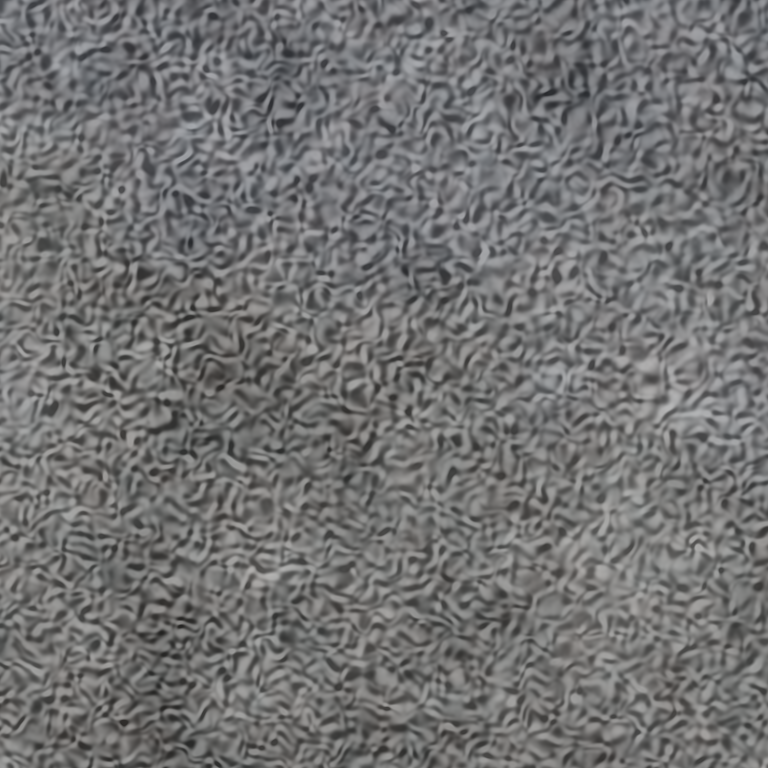
This texture is drawn by a WebGL 1 fragment shader. Its source:

```glsl
precision highp float;
// Grey, soft, worm-like grain, as on a rough matt surface seen up close.
// Sparse Gabor noise (windowed waves scattered in cells) makes the short
// curling ridges; slow value noise adds shading and faint coloured stains.

uniform vec2 u_resolution;

#define CELLS 42.0          // scatter cells across the canvas
#define WAVES_PER_CELL 1.27 // ridge frequency inside a cell
#define LEAN 2.12           // main wave angle, radians
#define SPREAD 2.4          // range of wave angles around it
#define MID_GREY 0.456
#define CONTRAST 0.091
#define SKEW 0.008          // pulls dark creases deeper than lights rise
#define STAIN 0.062         // slow brightness drift
#define CLUMP 0.058         // shading of clumps a few ridges wide
#define FINE 0.028          // fine speckle strength
#define COOL vec3(-0.006, -0.001, 0.014)
#define WARM vec3(0.003, 0.001, -0.005)

const float TAU = 6.2831853;

vec4 hash4(vec3 p) {
  vec4 q = fract(p.xyzx * vec4(0.1031, 0.1030, 0.0973, 0.1099));
  q += dot(q, q.wzxy + 33.33);
  return fract((q.xxyz + q.yzzw) * q.zywx);
}

float valueNoise(vec2 p) {
  vec2 i = floor(p);
  vec2 f = fract(p);
  f = f * f * (3.0 - 2.0 * f);
  float a = hash4(vec3(i, 7.0)).x;
  float b = hash4(vec3(i + vec2(1.0, 0.0), 7.0)).x;
  float c = hash4(vec3(i + vec2(0.0, 1.0), 7.0)).x;
  float d = hash4(vec3(i + vec2(1.0, 1.0), 7.0)).x;
  return mix(mix(a, b, f.x), mix(c, d, f.x), f.y);
}

// Slow, centred noise in about -1..1
float drift(vec2 p) {
  return 1.3 * (valueNoise(p) + 0.5 * valueNoise(p * 2.1 + 17.0) - 0.75);
}

// Band-limited ridges with unit variance
float gaborGrain(vec2 p) {
  vec2 home = floor(p);
  float sum = 0.0;
  for (int y = -1; y <= 1; y++) {
    for (int x = -1; x <= 1; x++) {
      vec2 cell = home + vec2(float(x), float(y));
      vec2 place = cell / CELLS;
      // Grain is finer at lower left and flatter towards the bottom
      float fineness = mix(1.16, 0.9, clamp(0.5 * (place.x + place.y), 0.0, 1.0));
      float lean = LEAN + 0.6 * (place.y - 0.5);
      for (int k = 0; k < 4; k++) {
        vec4 h = hash4(vec3(cell + 11.0, float(k) * 5.3 + 1.0));
        vec2 d = p - cell - h.xy;
        float window = max(0.0, 1.0 - dot(d, d));
        float angle = lean + SPREAD * (h.z - 0.5);
        float frequency = WAVES_PER_CELL * fineness * (0.54 + 0.8 * fract(h.z * 37.0));
        float wave = cos(TAU * (frequency * dot(d, vec2(cos(angle), sin(angle))) + h.w));
        sum += window * window * window * wave;
      }
    }
  }
  return sum * 1.05;
}

void main() {
  vec2 p = gl_FragCoord.xy / min(u_resolution.x, u_resolution.y);

  // Ridges, bent a little so that they curl, with flattened tops
  vec2 bend = vec2(valueNoise(p * 55.0 + 3.0), valueNoise(p * 55.0 + 91.0)) - 0.5;
  float grain = clamp(gaborGrain(p * CELLS + 0.45 * bend), -2.5, 2.5);
  grain *= 1.15 - 0.06 * grain * grain;
  float contrast = CONTRAST * (1.0 + 0.2 * drift(p * 6.0 + 40.0));
  float grey = MID_GREY + contrast * grain - SKEW * grain * grain;

  // Slow shading, clumps of two sizes and fine speckle
  grey += STAIN * drift(p * 3.5 + 5.0);
  grey += CLUMP * (drift(p * 11.0 + 70.0) + drift(p.yx * 24.0 + 35.0));
  grey += FINE * (valueNoise(p * 190.0) - 0.5);

  // Cool stains, mostly up and to the right, over a nearly neutral ground
  float coolness = smoothstep(0.35, 1.15, p.y + 0.2 * p.x + 0.5 * drift(p * 4.0 + 60.0));
  vec3 tint = mix(WARM, COOL, coolness);
  tint += 0.009 * drift(p * 24.0 + 30.0) * vec3(1.0, -0.3, -0.7);

  gl_FragColor = vec4(clamp(vec3(grey) + tint, 0.0, 1.0), 1.0);
}
```
